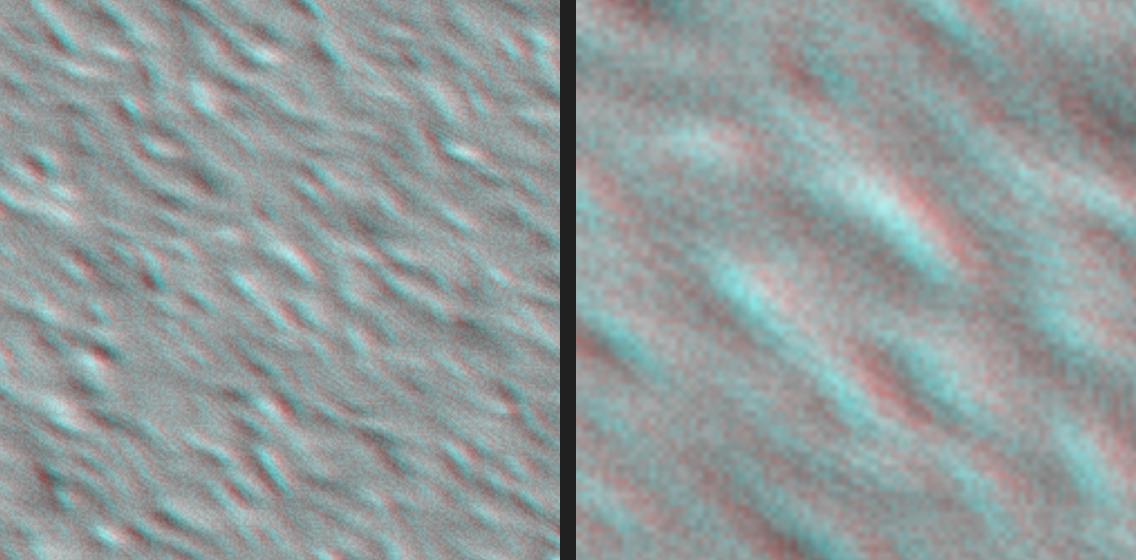
Left, the full canvas; right, a detail of the centre.
Give the GLSL for this texture, as a three.js fragment shader.

```glsl
// Grey wind-combed relief of slanted ripples, split into offset red and cyan layers.
varying vec2 vUv;

const vec3 BASE_COLOR = vec3(0.573, 0.609, 0.609);
const vec3 CONTRAST = vec3(0.175, 0.205, 0.205);
const float CHANNEL_SHIFT = 0.009;            // half the red / cyan offset
const vec2 ALONG = vec2(0.77, -0.638);        // direction of the ripples
const vec2 CELL_SIZE = vec2(0.065, 0.035);    // spacing along, across
const vec2 RIPPLE_SIZE = vec2(0.031, 0.0145); // falloff along, across
const float TILT_RANGE = 0.5;
const float BROAD_SCALE = 1.7;
const float BROAD_WEIGHT = 0.6;
const float GRAIN_FREQUENCY = 250.0;
const float GRAIN_AMOUNT = 0.55;
const float WAVELET_FREQUENCY = 560.0;
const float WAVELET_AMOUNT = 0.09;

vec3 hash3(vec2 cell) {
  vec3 h = fract(cell.xyx * vec3(0.1031, 0.1030, 0.0973));
  h += dot(h, h.yxz + 33.33);
  return fract((h.xxy + h.yzz) * h.zyx);
}

// Cellular sum of oval ripples, dark on one flank and bright on the other
float ripples(vec2 p, float scale, float seed) {
  vec2 across = vec2(-ALONG.y, ALONG.x);
  vec2 q = vec2(dot(p, ALONG), dot(p, across)) / scale;
  vec2 home = floor(q / CELL_SIZE);
  float sum = 0.0;
  for (int j = -1; j <= 1; j++) {
    for (int i = -1; i <= 1; i++) {
      vec2 cell = home + vec2(float(i), float(j));
      vec3 place = hash3(cell + seed);
      vec3 look = hash3(cell + seed + 71.7);
      vec2 d = q - (cell + place.xy) * CELL_SIZE;
      float tilt = (place.z - 0.5) * TILT_RANGE;
      d = vec2(d.x + tilt * d.y, d.y - tilt * d.x) / RIPPLE_SIZE;
      float strength = 0.4 + 1.2 * look.x * look.x;
      sum += strength * (d.y + look.y - 0.5) * exp(-dot(d, d));
    }
  }
  return sum;
}

float grain(vec2 p) {
  vec2 cell = floor(p);
  vec2 f = fract(p);
  f = f * f * (3.0 - 2.0 * f);
  float low = mix(hash3(cell).x, hash3(cell + vec2(1.0, 0.0)).x, f.x);
  float high = mix(hash3(cell + vec2(0.0, 1.0)).x, hash3(cell + 1.0).x, f.x);
  return mix(low, high, f.y) - 0.5;
}

// Faint curved wavelets that come and go in patches
float wavelets(vec2 p) {
  float bend = 3.0 * sin(p.x * 23.0 + 2.0 * sin(p.y * 17.0))
             + 3.0 * sin(p.y * 29.0 - p.x * 13.0);
  float patches = 0.5 + 0.5 * sin(p.x * 31.0 + 2.0 * sin(p.y * 27.0));
  return patches * sin(dot(p, vec2(0.5, 0.86)) * WAVELET_FREQUENCY + bend);
}

float relief(vec2 p) {
  vec2 warped = p + 0.006 * sin(p.yx * vec2(19.0, 23.0) + 2.0 * sin(p * 11.0));
  return ripples(warped, 1.0, 100.0)
       + BROAD_WEIGHT * ripples(warped, BROAD_SCALE, 251.0)
       + WAVELET_AMOUNT * wavelets(p)
       + GRAIN_AMOUNT * grain((p + 1.0) * GRAIN_FREQUENCY);
}

void main() {
  vec2 shift = vec2(CHANNEL_SHIFT, 0.0);
  float redLayer = relief(vUv - shift);
  float cyanLayer = relief(vUv + shift);
  vec3 color = BASE_COLOR + CONTRAST * vec3(redLayer, cyanLayer, cyanLayer);
  gl_FragColor = vec4(clamp(color, 0.0, 1.0), 1.0);
}
```
